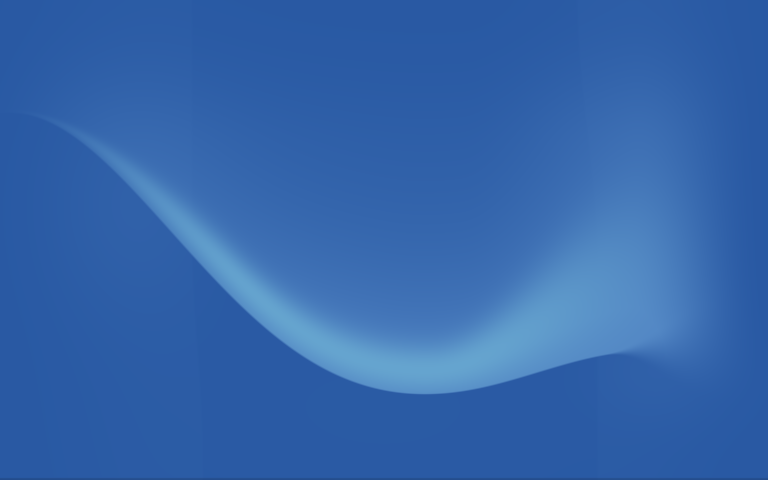
This background is drawn by a Shadertoy shader. Its source:

```glsl
#define BASE_COLOR vec3(0.158, 0.347, 0.638)
#define HAZE_COLOR vec3(0.315, 0.515, 0.765)
#define RIDGE_COLOR vec3(0.405, 0.655, 0.815)
#define VALLEY vec2(0.553, 0.179)
#define LEFT_END vec2(0.013, 0.765)
#define RIGHT_END vec2(0.846, 0.269)
#define HAZE_STRENGTH 1.22
#define RIDGE_STRENGTH 0.92
#define SEAM_STRENGTH 0.045

const float PI = 3.14159265;

// Height of the ribbon's lower edge: two eased slopes meeting in the valley
float ribbonEdge(float x) {
    if (x < VALLEY.x) {
        float t = clamp((x - LEFT_END.x) / (VALLEY.x - LEFT_END.x), 0.0, 1.0);
        t += 0.26 * t * (1.0 - t);
        return mix(VALLEY.y, LEFT_END.y, 0.5 + 0.5 * cos(PI * t));
    }
    float t = clamp((x - VALLEY.x) / (RIGHT_END.x - VALLEY.x), 0.0, 1.0);
    return mix(VALLEY.y, RIGHT_END.y, 0.5 - 0.5 * cos(PI * t));
}

float softSpot(vec2 p, vec2 center, vec2 radius) {
    vec2 q = (p - center) / radius;
    return exp(-dot(q, q));
}

// Wide glow that fades upward, reaching higher on the right
float hazeAmount(vec2 p, float height) {
    float reach = 0.25 + 0.25 * smoothstep(0.6, 0.88, p.x);
    float span = smoothstep(-0.05, 0.5, p.x) * (1.0 - smoothstep(0.82, 1.0, p.x));
    float topFade = 1.0 - 0.7 * smoothstep(0.7, 1.0, p.y);
    return HAZE_STRENGTH * span * topFade * exp(-max(height, 0.0) / reach);
}

// Bright band that starts thin on the left and fans out on the right
float ridgeAmount(float x, float height) {
    float offset = 0.004 + 0.046 * smoothstep(0.03, 0.3, x)
                 + 0.13 * smoothstep(0.56, 0.9, x);
    float q = (height - offset) / (offset * 1.02);
    float span = smoothstep(0.0, 0.35, x) * (1.0 - smoothstep(0.6, 0.97, x));
    return RIDGE_STRENGTH * span * exp(-q * q);
}

// Faint panels at both sides with slightly bowed inner borders
float sidePanels(vec2 p) {
    float leftBorder = 0.25 + 0.014 * (1.0 - smoothstep(0.05, 0.5, p.y));
    float rightBorder = 0.778 - 0.026 * smoothstep(0.45, 1.0, p.y);
    float left = 1.0 - smoothstep(leftBorder - 0.002, leftBorder + 0.002, p.x);
    float right = smoothstep(rightBorder - 0.002, rightBorder + 0.002, p.x);
    left *= smoothstep(0.0, 0.22, p.x);
    right *= 1.0 - smoothstep(0.8, 0.98, p.x);
    return left + right;
}

void mainImage(out vec4 fragColor, in vec2 fragCoord) {
    vec2 p = fragCoord / iResolution.xy;
    float height = p.y - ribbonEdge(p.x);

    // The edge is crisp in the middle and dissolves at the right end
    float softness = fwidth(height) + 0.12 * smoothstep(0.79, 0.95, p.x);
    float above = smoothstep(-softness, softness, height);

    // Background with weak glows under both ends
    float ambient = 0.15 * softSpot(p, vec2(0.17, 0.58), vec2(0.12, 0.24))
                  + 0.13 * softSpot(p, vec2(0.87, 0.23), vec2(0.09, 0.11))
                  + 0.05 * softSpot(p, vec2(0.5, 0.15), vec2(0.4, 0.3))
                  + SEAM_STRENGTH * sidePanels(p);
    vec3 color = mix(BASE_COLOR, HAZE_COLOR, ambient);

    // Ribbon light
    color = mix(color, HAZE_COLOR, min(hazeAmount(p, height), 1.0) * above);
    color = mix(color, RIDGE_COLOR, ridgeAmount(p.x, height) * above);

    // Thin shade along the bottom border
    color *= 0.86 + 0.14 * smoothstep(0.002, 0.006, p.y);
    fragColor = vec4(color, 1.0);
}
```
